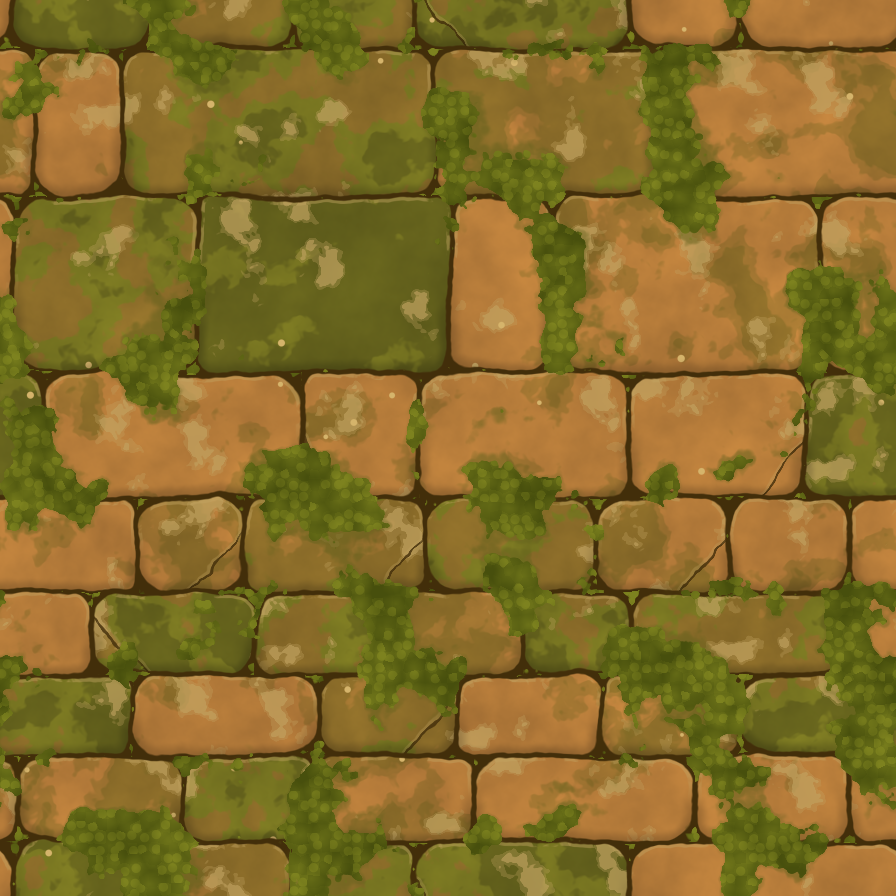
Reproduce this texture procedurally as a WebGL 1 fragment shader.

```glsl
precision highp float;
// Seamless wall of weathered, mossy stone: eight courses that grow flatter downwards.
// A sine warp sets the course heights and hashed joints the widths; layered sines
// paint the crisp washes, and cellular noise forms the moss leaves and pale chips.

uniform vec2 u_resolution;

const float TAU = 6.28319;
const float ROWS = 8.0;
const vec3 ORANGE = vec3(0.72, 0.49, 0.23);
const vec3 BROWN = vec3(0.54, 0.42, 0.16);
const vec3 GREEN = vec3(0.47, 0.46, 0.13);
const vec3 OLIVE = vec3(0.39, 0.38, 0.11);
const vec3 PALE = vec3(0.76, 0.64, 0.38);
const vec3 JOINT = vec3(0.26, 0.18, 0.04);
const vec3 LEAF_DARK = vec3(0.28, 0.31, 0.05);
const vec3 LEAF_LIGHT = vec3(0.49, 0.51, 0.12);

float hash(vec2 p) {
  return fract(sin(dot(p, vec2(127.1, 311.7)) + 1.7) * 43758.5);
}

// Layered, warped sines; the integer matrix keeps them periodic over the unit square.
float waves(vec2 p, float seed) {
  float sum = 0.0, amp = 0.58;
  for (int i = 0; i < 4; i++) {
    p = mat2(2.0, 1.0, -1.0, 2.0) * p;
    vec2 a = TAU * p + seed + vec2(1.3, 4.1) * float(i);
    sum += amp * sin(a.x + 1.3 * sin(a.y + seed)) * cos(a.y + 1.3 * sin(a.x));
    amp *= 0.47;
  }
  return sum;
}

// Periodic cellular noise: distance to the nearest point, and that point's hash.
vec2 cells(vec2 p, float count) {
  vec2 base = floor(p * count), f = fract(p * count);
  vec2 best = vec2(9.0, 0.0);
  for (int y = -1; y <= 1; y++) {
    for (int x = -1; x <= 1; x++) {
      vec2 o = vec2(float(x), float(y));
      vec2 c = floor(mod(base + o + 0.5, count));
      vec2 point = o + 0.15 + 0.7 * vec2(hash(c), hash(c + 37.0));
      float d = length(point - f);
      if (d < best.x) best = vec2(d, hash(c + 71.0));
    }
  }
  return best;
}

float jointAt(float i, float row, float count) {
  return i + 0.62 * (hash(vec2(floor(mod(i + 0.5, count)), row + 11.0)) - 0.5);
}

// Distances to the left, right, top and bottom joints; id names the stone.
vec4 stoneSides(vec2 p, out vec2 id) {
  float t = 1.0 - p.y;
  float bend = TAU * (t - 0.28);
  float r = ROWS * (t - 0.4 * sin(bend) / TAU) + 7.06;
  float density = ROWS * (1.0 - 0.4 * cos(bend));
  float row = floor(mod(r, ROWS));
  float count = 4.0 + min(2.0, floor((row + 1.0) * 0.5));
  float s = p.x * count + hash(vec2(row, 5.0)) * count;
  float i = floor(s);
  i += step(jointAt(i + 1.0, row, count), s) - step(s, jointAt(i, row, count));
  id = vec2(floor(mod(i + 0.5, count)), row);
  vec2 across = vec2(s - jointAt(i, row, count), jointAt(i + 1.0, row, count) - s);
  return vec4(across / count, vec2(fract(r), 1.0 - fract(r)) / density);
}

// Depth inside a box with rounded corners.
float roundedDepth(vec4 sides, float radius) {
  vec2 c = radius - min(sides.xz, sides.yw);
  return radius - length(max(c, 0.0)) - min(max(c.x, c.y), 0.0);
}

vec3 stoneColour(float warmth) {
  vec3 c = mix(OLIVE, GREEN, smoothstep(0.22, 0.27, warmth));
  c = mix(c, BROWN, smoothstep(0.35, 0.39, warmth));
  c = mix(c, mix(BROWN, ORANGE, 0.45), smoothstep(0.62, 0.66, warmth));
  return mix(c, ORANGE, smoothstep(0.70, 0.74, warmth));
}

void main() {
  vec2 uv = gl_FragCoord.xy / u_resolution;
  float px = 1.0 / min(u_resolution.x, u_resolution.y);
  vec2 p = uv + 0.005 * vec2(waves(uv * 2.0, 1.0), waves(uv * 2.0, 5.0));

  vec2 id;
  vec4 sides = stoneSides(p, id);
  float depth = roundedDepth(sides, mix(0.018, 0.034, hash(id + 3.0))) - 0.0028;
  float seed = TAU * hash(id + 17.0);
  float height = sides.z / (sides.z + sides.w);

  // Stone face: broad washes, faint grain, worn pale patches and tiny chips
  float tone = mix(0.09, 0.94, hash(id + 29.0));
  float warmth = tone + 0.30 * waves(uv * 2.0, seed) + 0.06 * (0.5 - height);
  float grain = waves(uv * 4.0, seed + 2.0);
  vec3 stone = stoneColour(warmth) * (1.0 + 0.05 * grain + 0.10 * waves(uv, 3.0));
  float worn = waves(uv * 2.0, seed + 4.0) + 0.08 * grain + 0.25 * (0.4 - height);
  stone = mix(stone, PALE, 0.30 * smoothstep(0.42, 0.45, worn));
  stone = mix(stone, PALE, 0.60 * smoothstep(0.53, 0.56, worn));
  vec2 chip = cells(uv, 24.0);
  float chipSize = 0.03 + 0.05 * hash(chip.yy);
  float chipMask = 1.0 - smoothstep(chipSize, chipSize + 36.0 * px, chip.x);
  stone = mix(stone, PALE * 1.1, chipMask * step(0.94, chip.y));

  // Cracked lower corners on a few stones
  float corner = hash(id + 43.0) < 0.5 ? sides.x : sides.y;
  float crack = corner + 0.8 * sides.w - 0.055 + 0.010 * waves(uv * 2.0, seed);
  float cracked = step(0.80, hash(id + 53.0));
  stone = mix(stone, PALE, 0.3 * cracked * (1.0 - smoothstep(0.001, 0.003, abs(crack - 0.003))));
  stone = mix(stone, JOINT, 0.8 * cracked * (1.0 - smoothstep(0.001, 0.001 + px, abs(crack))));

  // Thin broken light rim above, soft shade below, crisp dark joints between
  float rim = (1.0 - smoothstep(0.003, 0.003 + 1.5 * px, depth)) * (1.0 - smoothstep(0.2, 0.6, height));
  stone = mix(stone, PALE, 0.45 * rim * smoothstep(-0.20, 0.05, grain));
  stone *= 1.0 - 0.18 * (1.0 - smoothstep(0.0, 0.014, depth)) * smoothstep(0.3, 0.8, height);
  vec3 colour = mix(JOINT, stone, smoothstep(-px, px, depth));

  // Moss: small leaves spreading from the joints, thinning to a green wash
  vec2 leaf = cells(uv, 84.0);
  vec2 clump = cells(uv, 38.0);
  float patchy = smoothstep(0.0, 0.50, waves(uv, 2.6) + 0.25 * waves(uv * 3.0, 0.4));
  float reach = 0.048 * patchy - 0.012 + 0.016 * (0.5 - clump.x) + 0.012 * (0.5 - leaf.x);
  float cover = reach - depth;
  colour = mix(colour, OLIVE, 0.55 * smoothstep(-0.020, -0.004, cover) * patchy);
  float light = 0.14 + 0.25 * leaf.y + 0.55 * (0.6 - clump.x) + 0.30 * waves(uv * 2.0, 0.7);
  float dab = 1.0 - smoothstep(0.38, 0.38 + 100.0 * px, leaf.x);
  light += 0.30 * dab * step(0.45, leaf.y);
  vec3 moss = mix(LEAF_DARK, LEAF_LIGHT, clamp(light, 0.0, 1.0));
  colour = mix(colour, moss, smoothstep(-px, px, cover));

  gl_FragColor = vec4(colour, 1.0);
}
```
